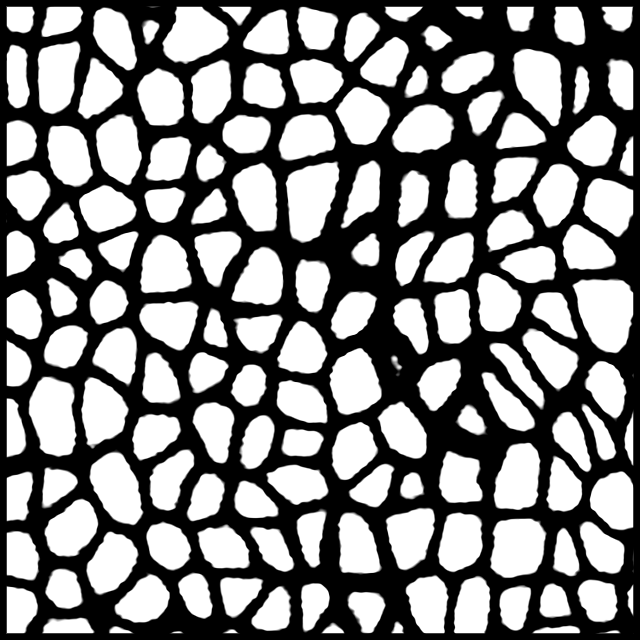
Reproduce this pattern procedurally as a WebGL 2 fragment shader.

```glsl
#version 300 es
precision highp float;

uniform vec2 u_resolution;
out vec4 outColor;

const vec2 GRID = vec2(13.0, 11.0);

float hash(vec2 p) {
    return fract(sin(dot(p, vec2(127.1, 311.7))) * 43758.5453);
}

float noise(vec2 p) {
    vec2 i = floor(p), f = fract(p);
    f = f * f * (3.0 - 2.0 * f);
    return mix(mix(hash(i), hash(i + vec2(1, 0)), f.x),
               mix(hash(i + vec2(0, 1)), hash(i + vec2(1, 1)), f.x), f.y);
}

vec2 noise2(vec2 p) {
    return vec2(noise(p), noise(p + 37.3)) - 0.5;
}

// Jittered seed position in xy, size weight in z
vec3 seed(vec2 id) {
    vec2 jitter = vec2(hash(id + 3.7), hash(id + 19.2)) - 0.5;
    return vec3(id + 0.5 + 0.78 * jitter, 0.25 * hash(id + 51.4));
}

float power(vec2 q, vec3 s) {
    vec2 d = q - s.xy;
    return dot(d, d) - s.z;
}

// Distance to the cell wall in canvas units, rounded at the corners
float wallDistance(vec2 p) {
    vec2 q = p * GRID, base = floor(q);

    // Owning cell of a weighted Voronoi diagram
    vec2 ownId = base;
    float own = 1e9;
    for (int y = -2; y <= 2; y++)
    for (int x = -2; x <= 2; x++) {
        vec2 id = base + vec2(x, y);
        float d = power(q, seed(id));
        if (d < own) {
            own = d;
            ownId = id;
        }
    }

    // Soft minimum over the walls shared with the neighbours
    vec2 center = seed(ownId).xy;
    float sum = 0.0;
    for (int y = -2; y <= 2; y++)
    for (int x = -2; x <= 2; x++) {
        vec2 id = base + vec2(x, y);
        if (id == ownId) continue;
        vec3 s = seed(id);
        float slope = 2.0 * length((s.xy - center) * GRID);
        sum += exp(-165.0 * (power(q, s) - own) / slope);
    }
    return -log(sum) / 165.0;
}

void main() {
    vec2 p = gl_FragCoord.xy / u_resolution;

    // Broad warp varies cell size, fine warp bends the walls
    vec2 warped = p + 0.07 * noise2(p * 3.5 + 5.0) + 0.010 * noise2(p * 28.0);

    // Thicker walls in patches, ragged along the edges
    float wall = 0.0084 + 0.009 * smoothstep(0.6, 0.95, noise(p * 7.0 + 11.0));
    float ragged = 0.0036 * (noise(p * vec2(110.0, 150.0)) - 0.5);
    float cell = wallDistance(warped) - wall + ragged;

    // Straight black frame
    vec2 edge = min(p, 1.0 - p);
    float frame = min(edge.x, edge.y) - 0.0105;

    float soft = max(0.0017, 0.7 / u_resolution.y);
    float white = smoothstep(-soft, soft, cell) * smoothstep(-0.001, 0.001, frame);
    outColor = vec4(vec3(white), 1.0);
}
```
